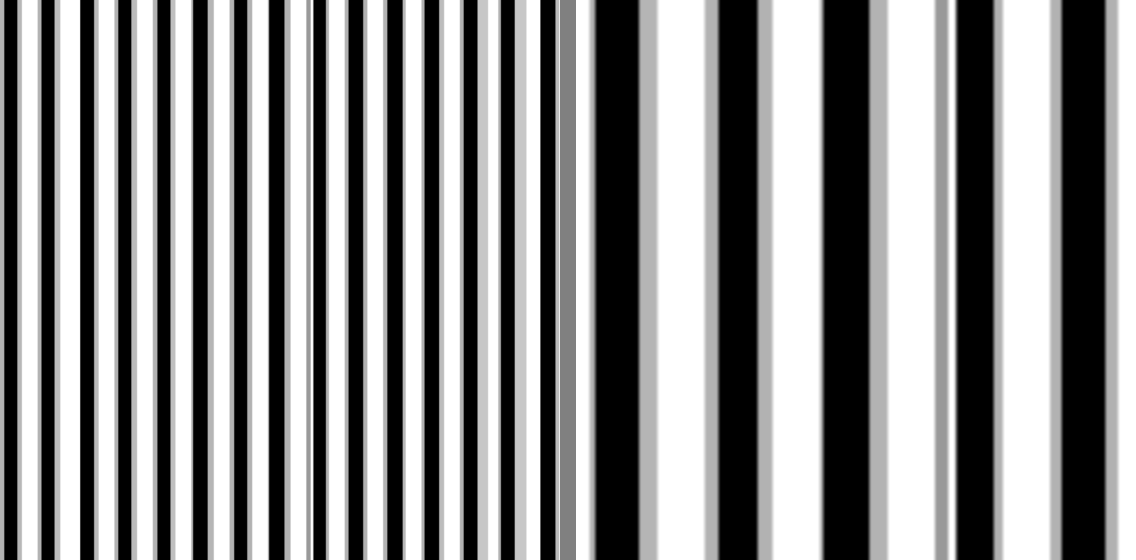
Left: the whole. Right: its middle third, enlarged.
Give the GLSL for this pattern, as a Shadertoy shader.

```glsl
const float PITCH = 0.06854;        // stripe spacing, canvas widths
const float ORIGIN = -0.0013;       // left edge of the first stripe
const float MARGIN = 0.08;          // cell overlap; lengths below are in pitches
const float SOFTNESS = 0.024;       // half-width of the blurred edges
const float BAND_END = 0.59;        // right edge of the grey band
const float WIDE_BAND_END = 0.735;  // right edge of the broad grey bands
const vec2 SPLIT_GAP = vec2(0.115, 0.175);
const float SPLIT_STRIPE = 8.0;
const vec2 WIDE_STRIPES = vec2(12.0, 13.0);
const vec2 BARE_STRIPES = vec2(2.0, 14.0);
const float LEFT_GREY = 0.70;
const float SPLIT_GREY = 0.60;
const float WIDE_GREY = 0.78;
const vec2 RIGHT_GREYS = vec2(0.68, 0.76);
const int STRIPES = 15;

// Uneven black cores: left grey margin and core width, in hundredths of a pitch
const float CORE_INSET[STRIPES] = float[](
    13., 10., 11., 10., 12., 5., 12., 3., 19., 10., 11., 8., 10., 7., 10.);
const float CORE_WIDTH[STRIPES] = float[](
    34., 34., 36., 34., 34., 38., 34., 40., 32., 38., 40., 38., 36., 36., 39.);

float hash(float n) {
    return fract(sin(n * 127.1 + 3.7) * 4375.85);
}

// Soft coverage of the interval from a to b
float span(float x, float a, float b, float soft) {
    return smoothstep(a - soft, a + soft, x) - smoothstep(b - soft, b + soft, x);
}

bool isEither(float id, vec2 pair) {
    return id == pair.x || id == pair.y;
}

void mainImage(out vec4 fragColor, in vec2 fragCoord) {
    float u = (fragCoord.x / iResolution.x - ORIGIN) / PITCH;
    float soft = max(SOFTNESS, 0.7 / (iResolution.x * PITCH));

    // Stripe number and position inside its cell
    float id = clamp(floor(u + MARGIN), 0.0, float(STRIPES - 1));
    float x = u - id;
    float coreStart = 0.01 * CORE_INSET[int(id)];
    float coreEnd = coreStart + 0.01 * CORE_WIDTH[int(id)];

    bool wide = isEither(id, WIDE_STRIPES);
    bool split = id == SPLIT_STRIPE;
    float bandStart = isEither(id, BARE_STRIPES) ? coreStart : 0.0;
    float bandEnd = wide ? WIDE_BAND_END : BAND_END;

    // Grey band with a separate tone on each side of the core
    float leftGrey = split ? SPLIT_GREY : LEFT_GREY;
    float rightGrey = wide ? WIDE_GREY : mix(RIGHT_GREYS.x, RIGHT_GREYS.y, hash(id));
    float grey = x < 0.5 * (coreStart + coreEnd) ? leftGrey : rightGrey;
    float tone = mix(1.0, grey, span(x, bandStart, bandEnd, soft));

    // White sliver that detaches one margin into a thin line
    if (split) tone = mix(tone, 1.0, span(x, SPLIT_GAP.x, SPLIT_GAP.y, soft));

    // Black core
    tone *= 1.0 - span(x, coreStart, coreEnd, soft);
    fragColor = vec4(vec3(tone), 1.0);
}
```
